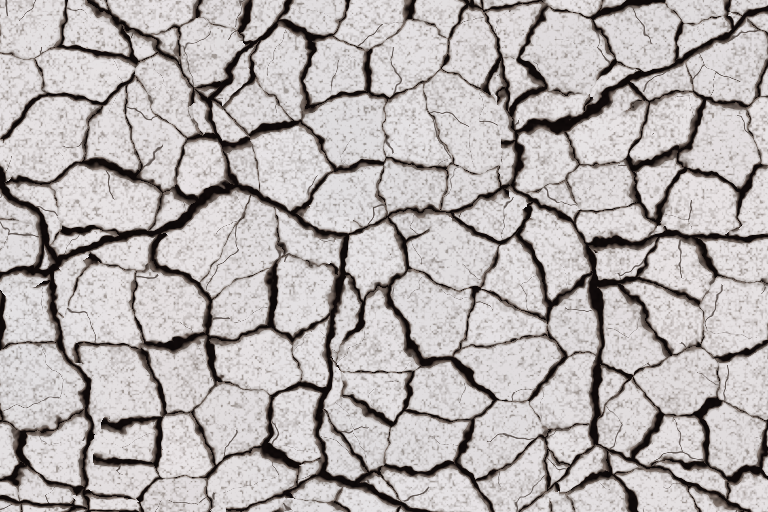
A Shadertoy shader for this texture:

```glsl
// Sun-dried mud seen from above: pale grainy plates parted by dark cracks.
// Nested Voronoi borders make the cracks: long wide ones first, then plates
// inside each block, then faint hairlines inside each plate.

const vec3 PALE   = vec3(0.885, 0.873, 0.880);
const vec3 DUSTY  = vec3(0.755, 0.735, 0.732);
const vec3 PIT    = vec3(0.570, 0.540, 0.520);
const vec3 WALL   = vec3(0.450, 0.405, 0.380);
const vec3 SOIL   = vec3(0.240, 0.197, 0.176);
const vec3 SHADOW = vec3(0.055, 0.036, 0.035);

// Cells per canvas height
const float BLOCK_SCALE = 2.0;
const float PLATE_SCALE = 7.9;
const float HAIR_SCALE  = 10.0;

// Least and greatest crack half-width, in canvas heights
const vec2 BLOCK_WIDTH = vec2(0.0050, 0.0100);
const vec2 PLATE_WIDTH = vec2(0.0012, 0.0094);
const vec2 HAIR_WIDTH  = vec2(-0.0040, 0.0018);

const float JITTER = 0.80;
const float WALL_DEPTH = 0.0050;
const vec2 SUN = vec2(0.6, 0.8);

struct Crack { vec2 cell; float depth; vec2 side; };

float hash1(vec2 p) {
    vec3 q = fract(p.xyx * 0.1031);
    q += dot(q, q.yzx + 33.33);
    return fract((q.x + q.y) * q.z);
}

vec2 hash2(vec2 p) {
    return vec2(hash1(p + 11.7), hash1(p + 83.2));
}

float noise(vec2 p) {
    vec2 i = floor(p), f = fract(p);
    f = f * f * (3.0 - 2.0 * f);
    return mix(mix(hash1(i), hash1(i + vec2(1, 0)), f.x),
               mix(hash1(i + vec2(0, 1)), hash1(i + vec2(1, 1)), f.x), f.y);
}

vec2 wobble(vec2 p) {
    return vec2(noise(p), noise(p + 57.3)) - 0.5;
}

vec2 seedPoint(vec2 cell) {
    return cell + 0.5 + JITTER * (hash2(cell) - 0.5);
}

// Cell, depth inside the crack (positive, canvas heights), way to the crack
Crack cracks(vec2 p, float scale, vec2 offset, vec2 width) {
    vec2 q = p * scale + offset;
    vec2 base = floor(q), home = base, toHome = vec2(9.0);
    for (int j = -1; j <= 1; j++)
    for (int i = -1; i <= 1; i++) {
        vec2 cell = base + vec2(i, j);
        vec2 r = seedPoint(cell) - q;
        if (dot(r, r) < dot(toHome, toHome)) { toHome = r; home = cell; }
    }
    Crack result = Crack(home, -1.0, vec2(0.0));
    for (int j = -2; j <= 2; j++)
    for (int i = -2; i <= 2; i++) {
        if (i == 0 && j == 0) continue;
        vec2 cell = home + vec2(i, j);
        vec2 r = seedPoint(cell) - q;
        vec2 side = normalize(r - toHome);
        float border = dot(0.5 * (toHome + r), side) / scale;
        float depth = mix(width.x, width.y, hash1(home + cell + 0.5)) - border;
        if (depth > result.depth) { result.depth = depth; result.side = side; }
    }
    return result;
}

// Grainy plate surface, with a slight tone of its own per plate
vec3 plateColour(vec2 p, vec2 id) {
    float grain = 0.45 * noise(p * 150.0) + 0.55 * noise(p * 270.0 + 9.0);
    float patches = noise(p * 16.0) + noise(p * 45.0) - 1.0;
    vec3 colour = mix(DUSTY, PALE, smoothstep(0.16, 0.62, grain + 0.14 * patches));
    colour = mix(colour, PIT, 0.7 * (1.0 - smoothstep(0.12, 0.29, grain)));
    colour *= 0.985 + 0.035 * hash1(id + 5.1);
    return colour + vec3(0.012, 0.0, -0.006) * (noise(p * 3.0 + 4.0) - 0.4);
}

void mainImage(out vec4 fragColor, in vec2 fragCoord) {
    vec2 p = fragCoord / iResolution.y;
    float px = 1.0 / iResolution.y;

    // Bend the cracks, then make them ragged
    vec2 q = p + 0.060 * wobble(p * 5.0) + 0.024 * wobble(p * 19.0)
               + 0.010 * wobble(p * 52.0) + 0.004 * wobble(p * 120.0);

    Crack block = cracks(q, BLOCK_SCALE, vec2(23.0, 31.0), BLOCK_WIDTH);
    Crack plate = cracks(q, PLATE_SCALE, 40.0 * hash2(block.cell) + 20.0, PLATE_WIDTH);
    Crack hair  = cracks(q, HAIR_SCALE, 50.0 * hash2(plate.cell) + 20.0, HAIR_WIDTH);

    // Close plate cracks that run alongside a block crack
    float alongside = smoothstep(0.75, 0.95, abs(dot(block.side, plate.side)));
    plate.depth -= 0.010 * alongside * smoothstep(-0.035, -0.015, block.depth);

    float depth = max(block.depth, plate.depth);
    vec2 side = block.depth > plate.depth ? block.side : plate.side;
    depth += 0.0036 * (noise(p * 80.0) - 0.5) + 0.0020 * (noise(p * 170.0) - 0.5);

    // Plate top, dulled towards its worn rim
    vec3 colour = plateColour(p, plate.cell + 7.0 * block.cell);
    colour = mix(colour, PIT, 0.45 * smoothstep(-0.0050, 0.0, depth));
    colour = mix(colour, SOIL, 0.75 * smoothstep(-0.5 * px, 0.6 * px, hair.depth));

    // Crack: brown wall, broad where it faces the sun, then soil in shadow
    float facing = smoothstep(-0.5, 0.8, dot(side, SUN));
    float wallDepth = WALL_DEPTH * mix(0.6, 1.5, facing)
                    * mix(0.6, 1.5, noise(p * 30.0 + 31.0));
    vec3 inside = mix(WALL, SOIL, smoothstep(0.15 * wallDepth, 0.7 * wallDepth, depth));
    inside = mix(inside, SHADOW, smoothstep(0.55 * wallDepth, wallDepth, depth));
    inside *= 0.75 + 0.5 * noise(p * 160.0);
    colour = mix(colour, inside, smoothstep(-0.5 * px, 0.5 * px, depth));

    fragColor = vec4(colour, 1.0);
}
```
